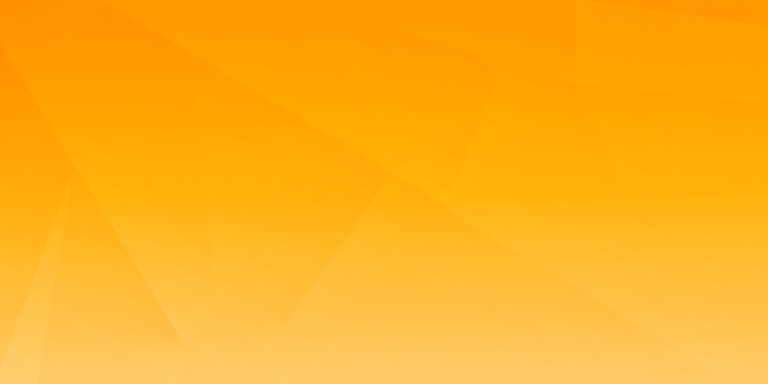
Write a WebGL 2 fragment shader that draws this background.

```glsl
#version 300 es
precision highp float;
// Amber gradient with faint folded facets and a fine wood-like grain.

uniform vec2 u_resolution;
out vec4 outColor;

// Vertical gradient, from the bottom up
const vec3 PALE    = vec3(1.0, 0.795, 0.41);
const vec3 HONEY   = vec3(1.0, 0.763, 0.30);
const vec3 SAFFRON = vec3(1.0, 0.740, 0.20);
const vec3 AMBER   = vec3(1.0, 0.700, 0.05);
const vec3 ORANGE  = vec3(1.0, 0.655, 0.00);
const vec3 DEEP    = vec3(1.0, 0.605, 0.00);

const float ASPECT = 2.0;         // canvas width in units of its height
const float CORNER_SHADE = 0.045; // darkening toward the upper left
const float GRAIN_SHADE = 0.007;
const float GRAIN_TILT = -0.55;   // grain direction in radians
const vec2  GRAIN_SCALE = vec2(5.0, 34.0);

vec2 hashGradient(vec2 cell) {
    vec3 q = fract(cell.xyx * vec3(0.1031, 0.1030, 0.0973));
    q += dot(q, q.yzx + 33.33);
    float angle = 6.2832 * fract((q.x + q.y) * q.z);
    return vec2(cos(angle), sin(angle));
}

float gradientNoise(vec2 p) {
    vec2 i = floor(p), f = fract(p);
    vec2 u = f * f * f * (f * (f * 6.0 - 15.0) + 10.0);
    vec2 e = vec2(1.0, 0.0);
    float low = mix(dot(hashGradient(i), f),
                    dot(hashGradient(i + e), f - e), u.x);
    float high = mix(dot(hashGradient(i + e.yx), f - e.yx),
                     dot(hashGradient(i + 1.0), f - 1.0), u.x);
    return mix(low, high, u.y);
}

vec3 verticalGradient(float y) {
    vec3 c = mix(PALE, HONEY, smoothstep(0.0, 0.18, y));
    c = mix(c, SAFFRON, clamp((y - 0.16) / 0.15, 0.0, 1.0));
    c = mix(c, AMBER, clamp((y - 0.31) / 0.18, 0.0, 1.0));
    c = mix(c, ORANGE, clamp((y - 0.49) / 0.23, 0.0, 1.0));
    return mix(c, DEEP, clamp((y - 0.72) / 0.25, 0.0, 1.0));
}

// Fold from a to b: light on its left, dark on its right, fading with distance
float fold(vec2 p, vec2 a, vec2 b, float reach) {
    vec2 along = normalize(b - a);
    vec2 q = p - a;
    float t = dot(q, along) / length(b - a);
    float d = along.x * q.y - along.y * q.x;
    float edge = 1.5 / u_resolution.y;
    float side = 2.0 * smoothstep(-edge, edge, d) - 1.0;
    float ends = smoothstep(-0.03, 0.06, t) * (1.0 - smoothstep(0.9, 1.04, t));
    return side * ends * exp(-abs(d) / reach);
}

float facets(vec2 p) {
    // Long diagonal and left-hand folds
    float s = 0.014 * fold(p, vec2(0.25, 1.01), vec2(1.20, 0.445), 0.13);
    s += 0.008 * fold(p, vec2(1.12, 0.48), vec2(1.90, 0.01), 0.10);
    s += 0.016 * fold(p, vec2(-0.05, 0.97), vec2(0.50, 0.07), 0.13);
    // Narrow bright wedge
    s += 0.012 * fold(p, vec2(0.195, 0.57), vec2(-0.01, 0.01), 0.09);
    s += 0.008 * fold(p, vec2(0.09, -0.04), vec2(0.195, 0.57), 0.07);
    // Inner folds
    s += 0.010 * fold(p, vec2(1.015, 0.545), vec2(0.74, 0.15), 0.10);
    s += 0.010 * fold(p, vec2(1.305, 0.83), vec2(1.17, 0.48), 0.07);
    s += 0.004 * fold(p, vec2(0.50, 0.86), vec2(0.56, 0.25), 0.08);
    s += 0.006 * fold(p, vec2(0.44, -0.01), vec2(0.50, 0.08), 0.05);
    // Upper-right bands
    s += 0.008 * fold(p, vec2(0.98, 0.94), vec2(1.51, 0.78), 0.07);
    s += 0.012 * fold(p, vec2(1.48, 0.785), vec2(2.06, 0.725), 0.07);
    s += 0.010 * fold(p, vec2(1.50, 1.03), vec2(1.50, 0.78), 0.08);
    s += 0.014 * fold(p, vec2(2.05, 0.925), vec2(1.48, 1.005), 0.06);
    s += 0.007 * fold(p, vec2(2.06, 0.49), vec2(1.17, 0.465), 0.08);
    s += 0.005 * fold(p, vec2(1.50, 0.78), vec2(1.64, 0.48), 0.06);
    return s;
}

// Stretched, warped noise drawn as soft streaks
float grain(vec2 p) {
    float c = cos(GRAIN_TILT), s = sin(GRAIN_TILT);
    vec2 q = vec2(c * p.x + s * p.y, c * p.y - s * p.x);
    q.y += 0.05 * gradientNoise(p * 4.0);
    float streaks = gradientNoise(q * GRAIN_SCALE);
    float fine = gradientNoise(q * GRAIN_SCALE * 2.1 + 17.0);
    return streaks + 0.6 * fine;
}

void main() {
    vec2 uv = gl_FragCoord.xy / u_resolution;
    vec2 p = uv * vec2(ASPECT, 1.0);
    vec3 color = verticalGradient(uv.y);

    float shade = facets(p) + GRAIN_SHADE * grain(p);
    shade -= CORNER_SHADE * exp(-2.8 * p.x) * smoothstep(0.15, 0.9, p.y);

    // Shading moves green everywhere and blue only in the pale lower part
    float paleness = 1.0 - smoothstep(0.3, 0.58, uv.y);
    color += shade * vec3(0.0, 1.0, 2.0 * paleness);
    outColor = vec4(clamp(color, 0.0, 1.0), 1.0);
}
```
